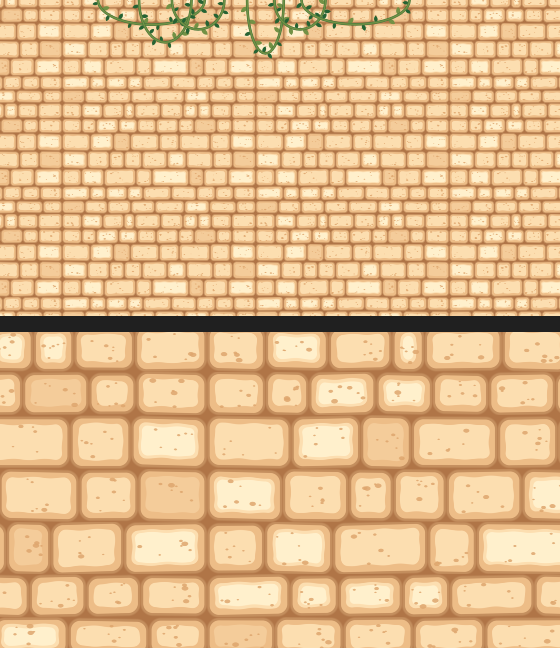
Top: the whole. Bottom: its middle third, enlarged.
Write a Shadertoy shader that draws this texture.

```glsl
// A sandstone wall of rounded, speckled bricks with leafy vines hung from the top.
// One block of seven uneven courses repeats across and down; hashed joints and tones
// vary its bricks, and each vine is a half ellipse walked in short segments.

// Lengths are in canvas heights
const vec2 TILE = vec2(0.6123, 0.3495);
const vec2 TILE_ORIGIN = vec2(0.1968, 0.0718);   // from the upper left
const int COURSES = 7;
const float COURSE_EDGE[8] = float[8](0.0, 0.162, 0.321, 0.48, 0.609, 0.728, 0.868, 1.0);
const float COURSE_BRICKS[7] = float[7](8.0, 9.0, 8.0, 9.0, 8.0, 10.0, 10.0);
const float JOINT_JITTER = 0.6;
const float JOINT_HALF = 0.0028;
const float CORNER = 0.010;
const float RIM = 0.0058;
const float CORE = 0.0090;
const float LIGHT_SHARE = 0.36;
const float DIM_SHARE = 0.10;
const int SPECKS = 6;

const vec3 MORTAR = vec3(0.77, 0.56, 0.37);
const vec3 MORTAR_DEEP = vec3(0.69, 0.46, 0.28);
const vec3 STONE_RIM = vec3(0.93, 0.74, 0.53);
const vec3 STONE = vec3(0.99, 0.87, 0.69);
const vec3 STONE_LIGHT = vec3(1.0, 0.94, 0.80);
const vec3 SPECK = vec3(0.87, 0.65, 0.43);
const vec3 LEAF_DARK = vec3(0.15, 0.39, 0.20);
const vec3 VINE_GREEN = vec3(0.45, 0.57, 0.27);

// Each vine: centre x, half span, drop
const vec3 VINES[6] = vec3[6](
    vec3(0.479, 0.169, 0.078), vec3(0.523, 0.083, 0.134), vec3(0.627, 0.083, 0.093),
    vec3(0.840, 0.058, 0.169), vec3(0.949, 0.081, 0.093), vec3(1.125, 0.171, 0.077));
const int VINE_STEPS = 24;
const float STEM_HALF = 0.0042;
const vec2 LEAF_HALF = vec2(0.0115, 0.0060);

float hash(vec2 p) {
    return fract(sin(dot(p, vec2(127.1, 311.7))) * 43758.5453);
}

float cover(float d, float px) {
    return 1.0 - smoothstep(-0.6 * px, 0.6 * px, d);
}

float roundBox(vec2 p, vec2 halfSize, float radius) {
    radius = min(radius, min(halfSize.x, halfSize.y));
    vec2 q = abs(p) - halfSize + radius;
    return length(max(q, 0.0)) + min(max(q.x, q.y), 0.0) - radius;
}

float segment(vec2 p, vec2 a, vec2 b) {
    vec2 ab = b - a;
    return length(p - a - ab * clamp(dot(p - a, ab) / dot(ab, ab), 0.0, 1.0));
}

// Joint position in a course, 0 to 1; the block edges stay straight
float joint(float course, float i, float count) {
    float inner = step(0.5, i) * step(i, count - 0.5);
    return (i + inner * JOINT_JITTER * (hash(vec2(i, course + 3.0)) - 0.5)) / count;
}

vec3 wall(vec2 p, float px) {
    // Find the course and the brick
    vec2 t = fract((p - TILE_ORIGIN) / TILE);
    int row = 0;
    for (int k = 1; k < COURSES; k++) if (t.y >= COURSE_EDGE[k]) row = k;
    float course = float(row), count = COURSE_BRICKS[row];
    float i = floor(t.x * count);
    if (t.x < joint(course, i, count)) i -= 1.0;
    else if (t.x >= joint(course, i + 1.0, count)) i += 1.0;
    vec2 lo = vec2(joint(course, i, count), COURSE_EDGE[row]) * TILE;
    vec2 hi = vec2(joint(course, i + 1.0, count), COURSE_EDGE[row + 1]) * TILE;

    // Tilt and size vary with the brick
    vec2 id = vec2(i, course) + 11.0;
    vec2 q = t * TILE - 0.5 * (lo + hi);
    q.y += q.x * 0.06 * (hash(id + 0.3) - 0.5);
    vec2 halfSize = 0.5 * (hi - lo) - JOINT_HALF - vec2(0.0, 0.0016) * hash(id + 0.7);
    float d = roundBox(q, halfSize, CORNER);
    float tone = hash(id);
    float light = step(tone, LIGHT_SHARE), dim = step(1.0 - DIM_SHARE, tone);

    // Mortar, rim, face and pale core
    vec3 col = mix(MORTAR, MORTAR_DEEP, smoothstep(0.0015, 0.004, d));
    col = mix(col, STONE_RIM, cover(d, px));
    float wobble = 0.0007 * sin(q.x * 190.0 + tone * 40.0) + 0.0005 * sin(q.y * 260.0 + tone * 70.0);
    float face = roundBox(q + vec2(0.0004, 0.0007), halfSize - RIM, 0.007) + wobble;
    float core = roundBox(q + vec2(0.0004, 0.0007), halfSize - CORE, 0.006) + wobble;
    col = mix(col, mix(STONE, STONE_RIM, 0.55 * dim), cover(face, px));
    col = mix(col, STONE_LIGHT, light * cover(core, px));

    // Flat oval specks
    for (int k = 0; k < SPECKS; k++) {
        vec2 seed = id + float(k) * 5.3;
        vec2 at = (vec2(hash(seed), hash(seed + 1.9)) - 0.5) * 1.4 * halfSize;
        float size = mix(0.0009, 0.0029, pow(hash(seed + 4.1), 2.0));
        col = mix(col, SPECK, 0.85 * cover(length((q - at) * vec2(0.8, 1.2)) - size, px));
    }
    return col;
}

vec2 vinePoint(vec3 vine, float s) {
    float angle = (s - 0.5) * 3.14159;
    return vec2(vine.x + vine.y * sin(angle), vine.z * cos(angle));
}

vec3 hangVine(vec3 col, vec2 p, vec3 vine, float px) {
    float stem = 1.0;
    for (int k = 0; k < VINE_STEPS; k++) {
        vec2 a = vinePoint(vine, float(k) / float(VINE_STEPS));
        vec2 b = vinePoint(vine, float(k + 1) / float(VINE_STEPS));
        stem = min(stem, segment(p, a, b));
        if (k % 2 == 0) continue;

        // A pointed leaf, the overlap of two circles
        float pick = hash(vec2(float(k), vine.x * 90.0));
        vec2 along = normalize(b - a);
        float side = k % 4 == 1 ? 1.0 : -1.0;
        vec2 dir = normalize(vec2(-along.y, along.x) * side + along * (pick - 0.3));
        vec2 q = vec2(dot(p - a, dir), dot(p - a, vec2(-dir.y, dir.x)));
        vec2 h = LEAF_HALF * mix(0.8, 1.1, pick);
        float radius = dot(h, h) / (2.0 * h.y);
        float leaf = length(vec2(q.x - h.x, abs(q.y) + radius - h.y)) - radius;
        col = mix(col, mix(LEAF_DARK, VINE_GREEN, step(0.65, pick)), cover(leaf, px));
    }
    col = mix(col, mix(LEAF_DARK, VINE_GREEN, 0.45), cover(stem - STEM_HALF, px));
    return mix(col, VINE_GREEN, cover(stem - 0.5 * STEM_HALF, px));
}

void mainImage(out vec4 fragColor, in vec2 fragCoord) {
    float px = 1.0 / iResolution.y;
    vec2 p = vec2(fragCoord.x, iResolution.y - fragCoord.y) * px;
    vec3 col = wall(p, px);
    if (p.y < 0.22) for (int k = 0; k < 6; k++) col = hangVine(col, p, VINES[k], px);
    fragColor = vec4(col, 1.0);
}
```
